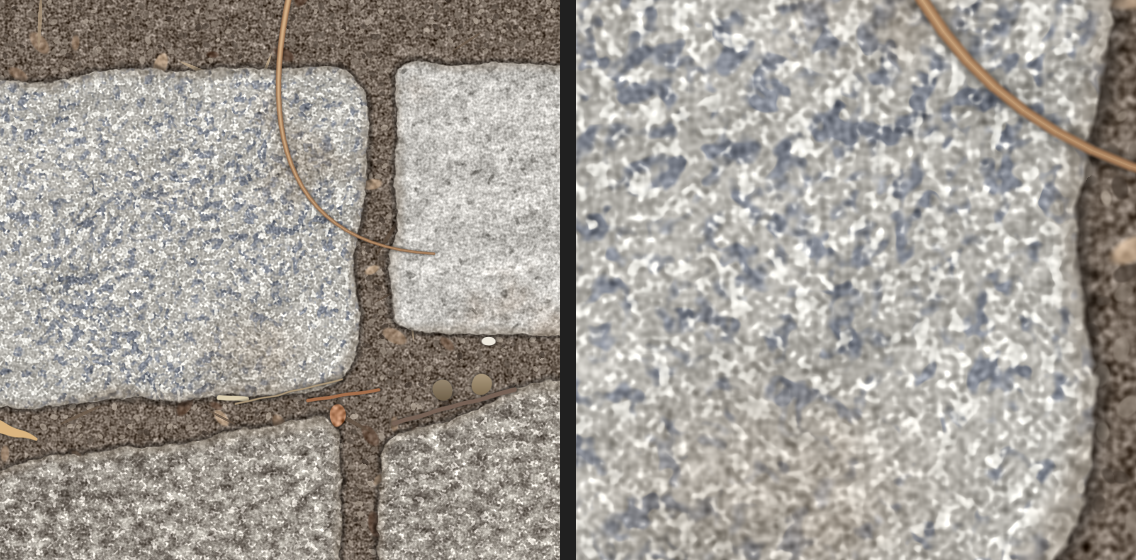
Left: the whole. Right: its middle third, enlarged.
Write a three.js fragment shader that draws this texture.

```glsl
// Four worn granite setts in gritty soil, with twigs, leaf litter and a long curved needle.
varying vec2 vUv;

vec2 hash2(vec2 p) {
  p = vec2(dot(p, vec2(127.1, 311.7)), dot(p, vec2(269.5, 183.3)));
  return 2.0 * fract(sin(p) * 43758.5) - 1.0;
}

// Gradient noise, roughly -1 to 1
float noise(vec2 p) {
  vec2 i = floor(p), f = fract(p), u = f * f * (3.0 - 2.0 * f), e = vec2(1.0, 0.0);
  float low = mix(dot(hash2(i), f), dot(hash2(i + e), f - e), u.x);
  float high = mix(dot(hash2(i + e.yx), f - e.yx), dot(hash2(i + 1.0), f - 1.0), u.x);
  return 1.4 * mix(low, high, u.y);
}

float fbm(vec2 p) {
  float sum = 0.0, amp = 0.55;
  for (int i = 0; i < 5; i++) {
    sum += amp * noise(p);
    p = mat2(1.6, 1.2, -1.2, 1.6) * p + 7.3;
    amp *= 0.62;
  }
  return sum;
}

float cover(float d, float soft) { return 1.0 - smoothstep(-soft, soft, d); }

// Rounded block with sloping top and bottom; bounds are left, bottom, right, top
float block(vec2 p, vec4 bounds, float slope, float r) {
  p.y -= slope * p.x;
  vec2 q = abs(p - 0.5 * (bounds.xy + bounds.zw)) - 0.5 * (bounds.zw - bounds.xy) + r;
  return length(max(q, 0.0)) + min(max(q.x, q.y), 0.0) - r;
}

float segment(vec2 p, vec2 a, vec2 b) {
  vec2 ab = b - a;
  return length(p - a - ab * clamp(dot(p - a, ab) / dot(ab, ab), 0.0, 1.0));
}

// Cubic curve of the long needle
vec2 needlePoint(float t) {
  float s = 1.0 - t;
  return s * s * s * vec2(0.517, 1.01) + 3.0 * s * s * t * vec2(0.46, 0.75)
       + 3.0 * s * t * t * vec2(0.52, 0.56) + t * t * t * vec2(0.775, 0.547);
}

float needle(vec2 p) {
  float d = 1.0;
  for (int i = 0; i < 24; i++) {
    float t = float(i) / 24.0;
    d = min(d, segment(p, needlePoint(t), needlePoint(t + 1.0 / 24.0)) - mix(0.0055, 0.002, t));
  }
  return d;
}

// Random stretched grains: x is coverage, y is a random tint
vec2 litter(vec2 p, float cells, float stretch, float density) {
  vec2 found = vec2(0.0);
  for (int k = 0; k < 9; k++) {
    vec2 cell = floor(p * cells) + vec2(mod(float(k), 3.0), floor(float(k) / 3.0)) - 1.0;
    vec2 h = hash2(cell), g = hash2(cell + 51.7), d = p * cells - cell - 0.5 - 0.4 * h;
    float c = cos(3.1 * g.x), s = sin(3.1 * g.x);
    d = vec2(c * d.x + s * d.y, (c * d.y - s * d.x) * stretch);
    float m = cover(length(d) - 0.2 - 0.25 * abs(g.y), 0.08) * step(fract(7.0 * h.x), density);
    if (m > found.x) found = vec2(m, 0.5 + 0.5 * h.y);
  }
  return found;
}

void paint(inout vec3 col, vec3 tint, float d) {
  col = mix(col, col * 0.5, 0.7 * cover(d - 0.002, 0.004));
  col = mix(col, tint, cover(d, 0.0015));
}

void main() {
  vec2 p = vUv;
  vec2 w = p + 0.02 * vec2(noise(p * 7.0), noise(p * 7.0 + 19.0)) + 0.006 * vec2(noise(p * 38.0), noise(p * 38.0 + 31.0));
  float big = block(w, vec4(-0.3, 0.272, 0.645, 0.858), 0.05, 0.09);
  float pale = block(w, vec4(0.705, 0.427, 1.4, 0.915), -0.03, 0.035);
  float lower = min(block(w, vec4(-0.3, -0.4, 0.61, 0.16), 0.18, 0.05), block(w, vec4(0.68, -0.7, 1.4, 0.015), 0.3, 0.04));
  float d = min(min(big, pale), lower);
  float grain = noise(p * 230.0), grit = noise(p * 120.0), broad = fbm(p * 5.0), cloud = fbm(p * 4.0 + 11.0);

  // Soil with crumbs, chips and fibres
  vec3 col = vec3(0.44, 0.39, 0.345) + 0.2 * fbm(p * 38.0) + 0.28 * grain + 0.2 * grit;
  vec2 crumb = litter(p, 58.0, 1.5, 0.55), chip = litter(p, 19.0, 1.9, 0.22), fibre = litter(p, 9.0, 13.0, 0.5);
  col = mix(col, mix(vec3(0.2, 0.16, 0.13), vec3(0.78, 0.73, 0.67), crumb.y), 0.65 * crumb.x);
  col = mix(col, mix(vec3(0.3, 0.21, 0.16), vec3(0.85, 0.74, 0.62), chip.y) + 0.2 * grit, 0.8 * chip.x);
  col = mix(col, mix(vec3(0.27, 0.21, 0.17), vec3(0.84, 0.75, 0.62), fibre.y), 0.85 * fibre.x);
  col *= mix(0.6, 1.0, smoothstep(0.0, 0.014, d + 0.004 * grit));

  // Crystalline blue-grey granite
  float fleck = noise(w * 58.0 + 0.6 * grit) + 0.55 * noise(w * 105.0), vein = noise(w * 88.0 + 40.0) + 0.5 * grain;
  vec3 granite = mix(vec3(0.71, 0.70, 0.675), vec3(0.45, 0.475, 0.53), 0.85 * smoothstep(-0.02, 0.5, fleck + 0.5 * cloud));
  granite = mix(granite, vec3(0.93, 0.925, 0.90), 0.85 * smoothstep(0.0, 0.5, vein - 0.3 * fleck));
  float stain = smoothstep(0.1, 0.7, broad) + 0.8 * cover(length((p - vec2(0.45, 0.37)) / vec2(1.6, 1.0)) - 0.05, 0.05);
  granite = mix(granite, vec3(0.61, 0.56, 0.50) + 0.25 * grit, 0.55 * min(stain, 1.0));

  // Pale rippled stone and dull mottled stone
  vec2 ripple = p * vec2(7.0, 10.0) + 0.5 * broad;
  float relief = fbm(ripple + vec2(0.12, -0.2)) - fbm(ripple);
  vec3 rippled = mix(vec3(0.78, 0.77, 0.75), vec3(0.71, 0.65, 0.59), 0.6 * smoothstep(0.1, 0.6, cloud));
  rippled += 0.25 * relief + 0.24 * fbm(p * 55.0) - 0.2 * smoothstep(0.25, 0.6, noise(w * 70.0));
  float mottle = fbm(p * vec2(38.0, 48.0)) + 0.25 * broad;
  vec3 dull = mix(vec3(0.38, 0.35, 0.32), vec3(0.83, 0.81, 0.77), smoothstep(-0.55, 0.6, mottle));
  dull += 0.22 * smoothstep(0.1, 0.5, vein);
  vec3 stone = big < min(pale, lower) ? granite + 0.15 * relief : (pale < lower ? rippled : dull);
  stone += 0.2 * grain + 0.13 * grit;
  stone = mix(stone, vec3(0.53, 0.48, 0.42) + 0.3 * grit, 0.5 * smoothstep(-0.025, 0.0, d + 0.02 * broad));
  col = mix(col, stone, cover(d + 0.003 * grit, 0.002));

  // Larger twigs, leaves, nuts and pebble on top
  vec2 b = p + 0.004 * noise(p * 25.0);
  paint(col, vec3(0.47, 0.39, 0.34), segment(b, vec2(0.705, 0.245), vec2(0.92, 0.305)) - 0.004);
  paint(col, vec3(0.66, 0.44, 0.30), segment(b, vec2(0.55, 0.285), vec2(0.675, 0.303)) - 0.003);
  paint(col, vec3(0.87, 0.82, 0.70), segment(b, vec2(0.39, 0.289), vec2(0.44, 0.286)) - 0.004);
  paint(col, vec3(0.68, 0.60, 0.48), segment(b, vec2(0.42, 0.278), vec2(0.61, 0.322)) - 0.0015);
  paint(col, vec3(0.86, 0.71, 0.50), segment(b, vec2(-0.02, 0.245), vec2(0.065, 0.216)) - 0.011 + 0.13 * p.x);
  paint(col, vec3(0.7, 0.5, 0.37) + 0.4 * grit, length((b - vec2(0.602, 0.258)) * vec2(1.2, 0.8)) - 0.016);
  paint(col, vec3(0.52, 0.46, 0.37) + 4.0 * (p.y - 0.305), length(b - vec2(0.79, 0.303)) - 0.019);
  paint(col, vec3(0.6, 0.53, 0.42) + 4.0 * (p.y - 0.315), length(b - vec2(0.861, 0.315)) - 0.018);
  paint(col, vec3(0.94, 0.92, 0.88), length((b - vec2(0.872, 0.39)) * vec2(0.8, 1.2)) - 0.01);
  float strand = needle(p);
  paint(col, mix(vec3(0.6, 0.44, 0.31), vec3(0.83, 0.69, 0.53), smoothstep(0.0, 0.005, -strand)), strand);
  gl_FragColor = vec4(clamp(col, 0.0, 1.0), 1.0);
}
```
